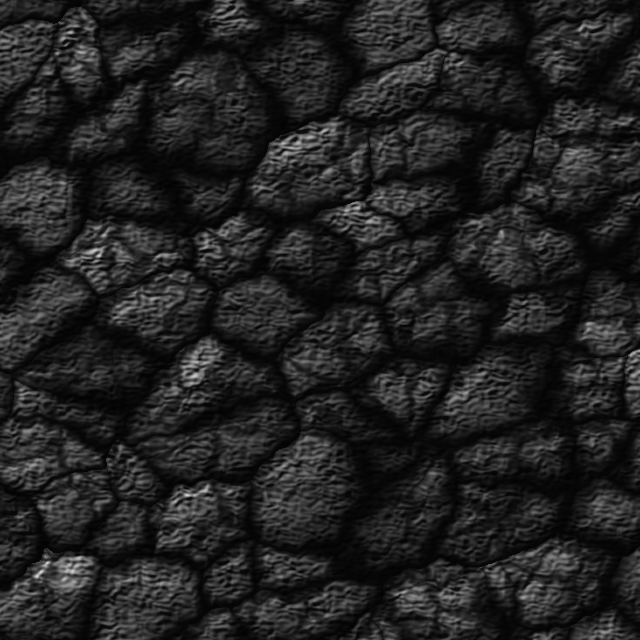
A Shadertoy shader for this texture:

```glsl
// Wall of dark, rough stones lit from the upper left, with deep soft gaps.
// A weighted Voronoi diagram lays the stones, a finer one cracks most of them,
// and embossed gradient noise gives the rough, slightly flattened grain.

const vec2  STONE_GRID   = vec2(7.0, 9.4);    // stones across and up the canvas
const float SHEAR        = 0.16;              // upward slope of the courses
const float JITTER       = 0.95;
const float SIZE_SPREAD  = 0.40;              // weight range of the cells
const float GAP_WIDTH    = 0.23;              // in grid cells
const float CRACK_SCALE  = 1.75;
const float CRACK_WIDTH  = 0.17;
const float CRACKED      = 0.70;              // share of stones that are split
const vec2  LIGHT_DIR    = vec2(-0.45, 0.89);
const vec2  RELIEF_SCALE = vec2(13.0, 19.0);
const vec2  LUMP_SCALE   = vec2(38.0, 58.0);
const vec2  GRAIN_SCALE  = vec2(92.0, 150.0);
const float RELIEF_DEPTH = 0.45;
const float LUMP_DEPTH   = 0.65;
const float GRAIN_DEPTH  = 1.25;
const vec3  GAP_COLOR    = vec3(0.022);
const vec3  STONE_COLOR  = vec3(0.190);

struct Stone {
    vec2 offset;   // from the cell centre
    float edge;    // distance to the nearest border
    vec2 id;
};

vec2 hash2(vec2 p) {
    vec3 q = fract(p.xyx * vec3(0.1031, 0.1030, 0.0973));
    q += dot(q, q.yzx + 33.33);
    return fract((q.xx + q.yz) * q.zy);
}

float gradientDot(vec2 cell, vec2 f, vec2 corner) {
    float angle = 6.2832 * hash2(cell + corner + 71.0).x;
    return dot(vec2(cos(angle), sin(angle)), f - corner);
}

float gradientNoise(vec2 p) {
    vec2 cell = floor(p), f = fract(p);
    vec2 u = f * f * f * (f * (f * 6.0 - 15.0) + 10.0);
    float low  = mix(gradientDot(cell, f, vec2(0, 0)), gradientDot(cell, f, vec2(1, 0)), u.x);
    float high = mix(gradientDot(cell, f, vec2(0, 1)), gradientDot(cell, f, vec2(1, 1)), u.x);
    return mix(low, high, u.y);
}

vec2 noisePair(vec2 p) {
    return vec2(gradientNoise(p), gradientNoise(p + 31.7));
}

// Slope of the noise towards the light
float emboss(vec2 p) {
    vec2 reach = 0.3 * LIGHT_DIR;
    return gradientNoise(p - reach) - gradientNoise(p + reach);
}

vec2 siteOffset(vec2 cell) {
    return 0.5 + JITTER * (hash2(cell + 13.0) - 0.5);
}

float siteWeight(vec2 cell) {
    return SIZE_SPREAD * hash2(cell + 47.0).x;
}

Stone findStone(vec2 p) {
    vec2 cell = floor(p), f = fract(p);
    vec2 nearest = vec2(0.0), id = cell;
    float nearestPower = 1e3;
    for (int j = -2; j <= 2; j++)
    for (int i = -2; i <= 2; i++) {
        vec2 n = vec2(i, j);
        vec2 r = n + siteOffset(cell + n) - f;
        float power = dot(r, r) - siteWeight(cell + n);
        if (power < nearestPower) {
            nearestPower = power;
            nearest = r;
            id = cell + n;
        }
    }
    // Distance to the closest dividing line
    float edge = 1.0;
    for (int j = -2; j <= 2; j++)
    for (int i = -2; i <= 2; i++) {
        vec2 n = vec2(i, j);
        vec2 r = n + siteOffset(cell + n) - f;
        float power = dot(r, r) - siteWeight(cell + n);
        float apart = length(r - nearest);
        if (apart > 0.001) edge = min(edge, 0.5 * (power - nearestPower) / apart);
    }
    return Stone(-nearest, edge, id);
}

void mainImage(out vec4 fragColor, in vec2 fragCoord) {
    vec2 uv = fragCoord / iResolution.y;

    // Bend the courses and roughen the outlines
    vec2 p = uv - vec2(0.0, SHEAR * uv.x);
    p += 0.035 * noisePair(uv * 5.0);
    p += 0.017 * noisePair(uv * 17.0 + 7.0);
    vec2 ragged = noisePair(uv * 45.0 + 17.0);
    p += 0.008 * ragged;
    p = p * STONE_GRID + 20.0;

    Stone stone = findStone(p);
    Stone shard = findStone(p * CRACK_SCALE + 0.08 * ragged + 9.0);
    vec2 traits = hash2(stone.id + 5.0);
    float split = step(traits.x, CRACKED);

    // Rounded body and split facets
    float shade = 1.0 + 0.65 * dot(stone.offset, LIGHT_DIR);
    shade *= mix(0.82, 1.16, traits.y);
    float facet = 0.84 + 0.3 * hash2(shard.id + 3.0).x + 0.45 * dot(shard.offset, LIGHT_DIR);
    shade *= mix(1.0, facet, split);

    // Gaps between stones, cracks inside them, broad shadows
    float shadow = gradientNoise(uv * 6.0 + 40.0);
    float gap = GAP_WIDTH * clamp(1.0 - 1.6 * shadow, 0.4, 1.7);
    float cover = smoothstep(-0.02, gap, stone.edge + 0.06 * dot(stone.offset, LIGHT_DIR));
    float crack = smoothstep(0.0, CRACK_WIDTH, shard.edge);
    cover *= mix(1.0, mix(0.35, 1.0, crack), split);
    cover *= 1.0 + 0.45 * shadow;

    // Rough surface, coarser in some patches than in others
    float patchiness = 1.0 + 0.7 * gradientNoise(uv * 14.0 + 90.0);
    float relief = RELIEF_DEPTH * emboss(uv * RELIEF_SCALE + 3.0);
    float lumps = LUMP_DEPTH * emboss(uv * LUMP_SCALE + 0.5 * ragged);
    float grain = GRAIN_DEPTH * emboss(uv * GRAIN_SCALE + 0.6 * ragged + 11.0);
    float surface = max(0.12, 1.0 + relief + patchiness * (lumps + grain));

    vec3 color = GAP_COLOR * (0.5 + 0.5 * surface) + STONE_COLOR * shade * cover * surface;
    fragColor = vec4(clamp(color, 0.0, 1.0), 1.0);
}
```
